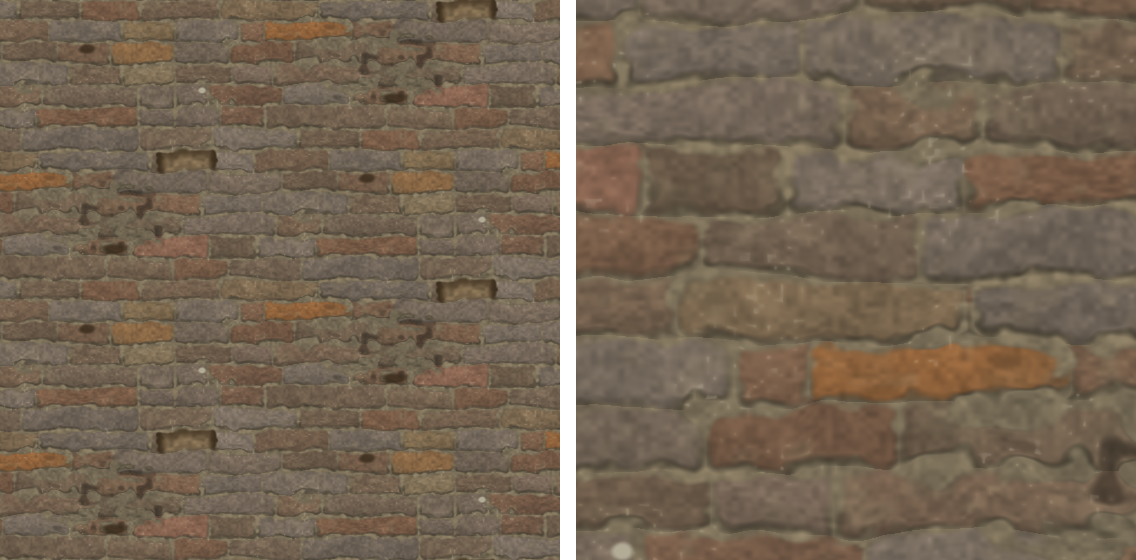
Left: the whole. Right: its middle third, enlarged.
Give the GLSL for this texture, as a three.js fragment shader.

```glsl
// Weathered brick wall: 26 courses cut from one long strip of bricks with hashed joints.
// A patch of 13 x 13 courses repeats two across and two down, each column stepped by six courses.
// Wrapped value noise gives wavy joints, grain and crumbling; a few accents repeat with the patch.

varying vec2 vUv;

// Layout, in courses (one course = 1/26 of the canvas)
const float COURSES = 26.0;
const float TILE = 13.0;
const float STEP = 6.0;
const float STRIP_LENGTH = 169.0;
const float STRIP_BRICKS = 46.0;
const float JOINT_JITTER = 0.33;
const float MORTAR_HALF = 0.085;
const float CORNER = 0.13;
const float SOFTNESS = 0.07;
const float GRAIN = 0.17;

const vec3 MORTAR = vec3(0.52, 0.47, 0.375);
const vec3 RUBBLE = vec3(0.445, 0.405, 0.325);
const vec3 BROWN = vec3(0.435, 0.365, 0.295);
const vec3 RED = vec3(0.46, 0.345, 0.265);
const vec3 GREY = vec3(0.445, 0.40, 0.355);
const vec3 TAN = vec3(0.50, 0.42, 0.31);
const vec3 ORANGE = vec3(0.57, 0.39, 0.235);
const vec3 PINK = vec3(0.52, 0.385, 0.31);
const vec3 HOLLOW = vec3(0.20, 0.15, 0.09);
const vec3 CHIP = vec3(0.70, 0.67, 0.59);

float hash(vec2 c) {
  return fract(sin(dot(c, vec2(12.9898, 78.233))) * 43758.5453);
}

// Hash of a noise cell, wrapped to the stepped tile of n cells
float cellHash(vec2 c, vec2 n) {
  float column = floor((c.x + 0.5) / n.x);
  c -= column * vec2(n.x, n.y * STEP / TILE);
  c = floor(c + 0.5);
  c.y -= n.y * floor((c.y + 0.5) / n.y);
  return hash(c + n);
}

// n.y must be a multiple of 13 so that the step falls on whole cells
float tileNoise(vec2 p, vec2 n) {
  vec2 g = p * n / TILE;
  vec2 i = floor(g), f = fract(g);
  f = f * f * (3.0 - 2.0 * f);
  float low = mix(cellHash(i, n), cellHash(i + vec2(1.0, 0.0), n), f.x);
  float high = mix(cellHash(i + vec2(0.0, 1.0), n), cellHash(i + 1.0, n), f.x);
  return mix(low, high, f.y);
}

// Offset from the nearest repeat of a feature
vec2 toCopy(vec2 p, vec2 centre) {
  vec2 d = p - centre;
  d -= floor(d.x / TILE + 0.5) * vec2(TILE, STEP);
  d.y -= TILE * floor(d.y / TILE + 0.5);
  return d;
}

float box(vec2 q, vec2 halfSize, float r) {
  vec2 e = abs(q) - halfSize + r;
  return length(max(e, 0.0)) + min(max(e.x, e.y), 0.0) - r;
}

float spot(vec2 p, vec2 centre, vec2 radius) {
  return 1.0 - smoothstep(0.5, 1.1, length(toCopy(p, centre) / radius));
}

float joint(float i) {
  float jitter = 2.0 * hash(vec2(mod(i, STRIP_BRICKS), 7.0)) - 1.0;
  return (i + JOINT_JITTER * jitter) * STRIP_LENGTH / STRIP_BRICKS;
}

// Cuts room for an accent brick and sets it in place
void layBrick(inout float d, inout vec3 tint, vec2 p, vec2 centre, float halfLength, vec3 colour) {
  float accent = box(toCopy(p, centre), vec2(halfLength, 0.5 - MORTAR_HALF), CORNER);
  tint = mix(tint, colour, step(accent, MORTAR_HALF));
  d = min(max(d, 2.0 * MORTAR_HALF - accent), accent);
}

void main() {
  vec2 p = vec2(vUv.x, 1.0 - vUv.y) * COURSES + vec2(0.0, 0.05);
  p.y += 0.24 * (tileNoise(p, vec2(7.0, 13.0)) - 0.5) + 0.12 * (tileNoise(p, vec2(26.0, 26.0)) - 0.5);
  float broad = tileNoise(p, vec2(11.0, 13.0));
  float blotch = tileNoise(p, vec2(30.0, 39.0));
  float rough = tileNoise(p, vec2(62.0, 78.0));
  float grit = tileNoise(p, vec2(125.0, 143.0));

  // Brick of the strip under this point
  float course = floor(p.y);
  float v = p.y - course - 0.5;
  float along = mod(p.x + COURSES * course, STRIP_LENGTH);
  float id = floor(along * STRIP_BRICKS / STRIP_LENGTH);
  if (along < joint(id)) id -= 1.0;
  else if (along > joint(id + 1.0)) id += 1.0;
  float left = joint(id), right = joint(id + 1.0);
  float d = box(vec2(along - 0.5 * (left + right), v), vec2(0.5 * (right - left), 0.5) - MORTAR_HALF, CORNER);
  float brick = mod(id, STRIP_BRICKS);
  vec3 tint = mix(BROWN, RED, smoothstep(0.45, 0.95, hash(vec2(brick, 3.0))));
  tint = mix(tint, GREY, smoothstep(0.4, 0.95, hash(vec2(brick, 11.0))));
  tint *= 0.94 + 0.10 * hash(vec2(brick, 19.0)) + 0.05 * hash(vec2(brick, course));

  // Accent bricks and the straight vertical seam
  layBrick(d, tint, p, vec2(14.3, 1.5), 1.95, ORANGE);
  layBrick(d, tint, p, vec2(6.9, 1.5), 1.15, TAN);
  layBrick(d, tint, p, vec2(6.6, 2.5), 1.40, mix(TAN, ORANGE, 0.5));
  layBrick(d, tint, p, vec2(6.9, 3.5), 1.15, mix(TAN, MORTAR, 0.5));
  layBrick(d, tint, p, vec2(20.9, 4.5), 1.75, PINK);
  layBrick(d, tint, p, vec2(17.4, 0.5), 2.50, GREY);
  layBrick(d, tint, p, vec2(12.45, 0.5), 2.15, mix(TAN, BROWN, 0.4));
  d = max(d, -box(toCopy(p, vec2(8.12, 3.5)), vec2(0.09, 2.6), 0.0));

  // Crumbled patch and ragged edges
  float patchRadius = length(toCopy(p, vec2(17.6, 3.4)) / vec2(3.6, 2.3));
  float wear = 1.0 - smoothstep(0.4, 1.0, patchRadius + 0.8 * (broad - 0.5));
  d += 0.16 * (blotch - 0.5) + 0.12 * (rough - 0.5);
  d += wear * (0.10 + 0.9 * (blotch - 0.45)) + 0.3 * smoothstep(0.78, 1.0, broad) * blotch;
  float brickMask = 1.0 - smoothstep(-SOFTNESS, SOFTNESS, d);

  // Surface colour, grain and shaded lower edges
  vec3 face = mix(tint, MORTAR, 0.30 * smoothstep(0.55, 0.95, blotch) + 0.25 * wear);
  face *= 1.0 + 0.14 * (broad - 0.5) - 0.10 * v;
  vec3 colour = mix(mix(MORTAR, RUBBLE, max(wear, 0.5 * broad)), face, brickMask);
  colour *= 1.0 + GRAIN * (rough - 0.5) + GRAIN * (grit - 0.5);
  float edge = 1.0 - smoothstep(0.0, 0.13, abs(d - 0.02));
  colour *= 1.0 - edge * (0.05 + 0.20 * smoothstep(-0.1, 0.4, v)) * (0.5 + blotch);
  colour *= 1.0 - 0.35 * wear * (1.0 - smoothstep(0.12, 0.4, blotch));
  colour = mix(colour, CHIP, 0.3 * smoothstep(0.80, 0.98, grit) * smoothstep(0.5, 0.8, broad));

  // Hollow with dark ends, pits and a pale chip
  vec2 h = toCopy(p, vec2(21.67, 0.5));
  float hollow = 1.0 - smoothstep(-0.08, 0.08, box(h, vec2(1.42, 0.45), 0.2) + 0.15 * (rough - 0.5));
  float depth = max(smoothstep(0.8, 1.3, abs(h.x)), 0.7 * smoothstep(0.1, -0.4, h.y));
  vec3 niche = mix(TAN * (0.84 + 0.3 * rough), HOLLOW, 0.85 * depth);
  colour = mix(colour, niche, hollow);
  float pits = max(spot(p, vec2(4.05, 2.3), vec2(0.45, 0.3)), spot(p, vec2(18.3, 4.6), vec2(0.75, 0.35)));
  colour = mix(colour, HOLLOW, 0.75 * pits);
  colour = mix(colour, CHIP, spot(p, vec2(9.38, 4.35), vec2(0.2, 0.14)));
  gl_FragColor = vec4(colour, 1.0);
}
```
